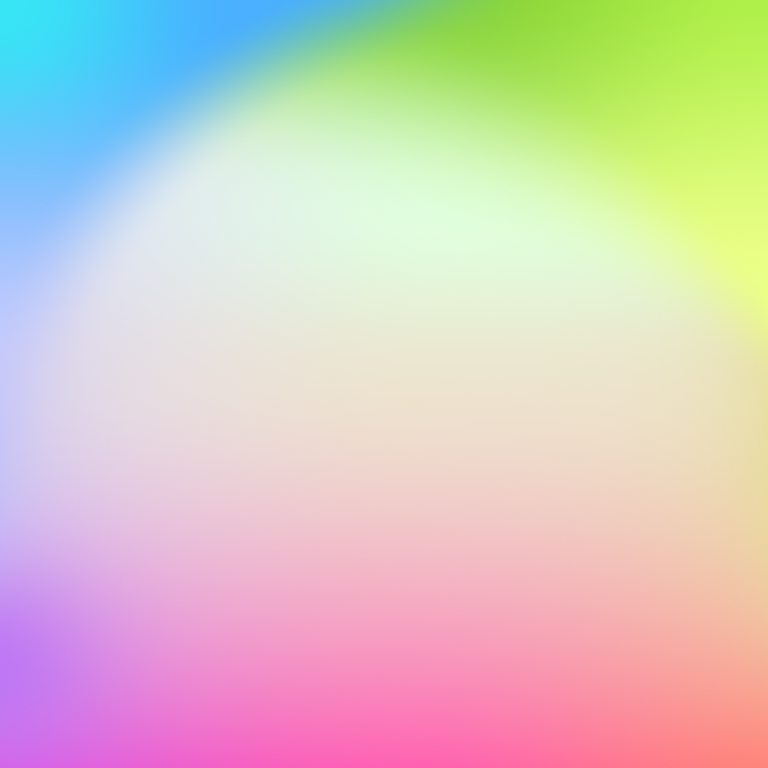
Reproduce this background procedurally as a Shadertoy shader.

```glsl
// Soft pastel mesh gradient: a pale centre ringed by blue, lime, coral, pink and violet glows.

// Bell-shaped glow with separate horizontal and vertical radii.
float glow(vec2 p, vec2 centre, vec2 radius) {
    vec2 q = (p - centre) / radius;
    return exp(-dot(q, q));
}

// Pale centre, melting into a band of warm colour along the bottom.
vec3 paleCentre(float x, float depth) {
    vec3 cream = mix(vec3(0.91, 0.87, 0.89), vec3(0.93, 0.89, 0.81), smoothstep(0.05, 0.55, x));
    vec3 mint = mix(vec3(0.89, 0.92, 0.94), vec3(0.88, 1.0, 0.87), smoothstep(0.12, 0.6, x));
    vec3 pink = mix(vec3(0.87, 0.37, 0.91), vec3(1.0, 0.38, 0.70), smoothstep(-0.1, 0.55, x));
    pink = mix(pink, vec3(1.0, 0.52, 0.47), smoothstep(0.5, 1.05, x));
    vec3 col = mix(mint, cream, smoothstep(0.27, 0.53, depth));
    return mix(col, pink, pow(clamp(depth * 2.0 - 1.0, 0.0, 1.0), 1.5));
}

// Grass green at the top, ripening to yellow down the right side.
vec3 limeColour(float x, float depth) {
    vec3 grass = mix(vec3(0.53, 0.83, 0.20), vec3(0.68, 0.94, 0.28), smoothstep(0.6, 1.0, x));
    vec3 yellow = mix(vec3(0.78, 0.96, 0.74), vec3(0.92, 1.0, 0.53), smoothstep(0.4, 0.9, x));
    return mix(grass, yellow, smoothstep(-0.05, 0.38, depth));
}

// Cyan corner, azure top and periwinkle left side.
vec3 skyColour(float x, float depth) {
    vec3 azure = mix(vec3(0.22, 0.90, 0.96), vec3(0.29, 0.69, 1.0),
                     smoothstep(0.0, 0.32, length(vec2(x, depth))));
    return mix(azure, vec3(0.78, 0.80, 0.99), smoothstep(0.02, 0.5, depth));
}

void mainImage(out vec4 fragColor, in vec2 fragCoord) {
    vec2 uv = fragCoord / iResolution.xy;
    float x = uv.x;
    float depth = 1.0 - uv.y;
    vec2 p = vec2(x, depth);
    vec3 col = paleCentre(x, depth);

    // Lavender and violet on the left, amber on the right
    col = mix(col, vec3(0.78, 0.77, 0.97),
              exp(-x / 0.08) * (1.0 - smoothstep(0.6, 1.0, depth)));
    col = mix(col, vec3(0.73, 0.45, 0.96), 0.9 * glow(p, vec2(-0.02, 0.87), vec2(0.15, 0.14)));
    float amber = 0.65 * exp((x - 1.0) / 0.08) * (1.0 - smoothstep(0.6, 1.0, depth));
    col = mix(col, vec3(0.90, 0.87, 0.55), amber);

    // Lime sheet above a curve that drops towards the right
    float x4 = x * x * x * x;
    float aboveCurve = 0.22 + 0.14 * x + 0.15 * x4 - depth;
    float lime = smoothstep(0.0, mix(0.31, 0.14, x4), aboveCurve);
    col = mix(col, limeColour(x, depth), lime);

    // Blue outside a large circular arc
    float sky = smoothstep(0.66, 0.81, distance(p, vec2(0.72)));
    sky *= 1.0 - smoothstep(0.45, 0.72, x);
    sky *= 1.0 - smoothstep(0.4, 0.7, depth);
    col = mix(col, skyColour(x, depth), sky);

    // Fine grain hides banding
    float grain = fract(sin(dot(uv, vec2(127.1, 311.7))) * 43758.5) - 0.5;
    fragColor = vec4(col + grain / 255.0, 1.0);
}
```
